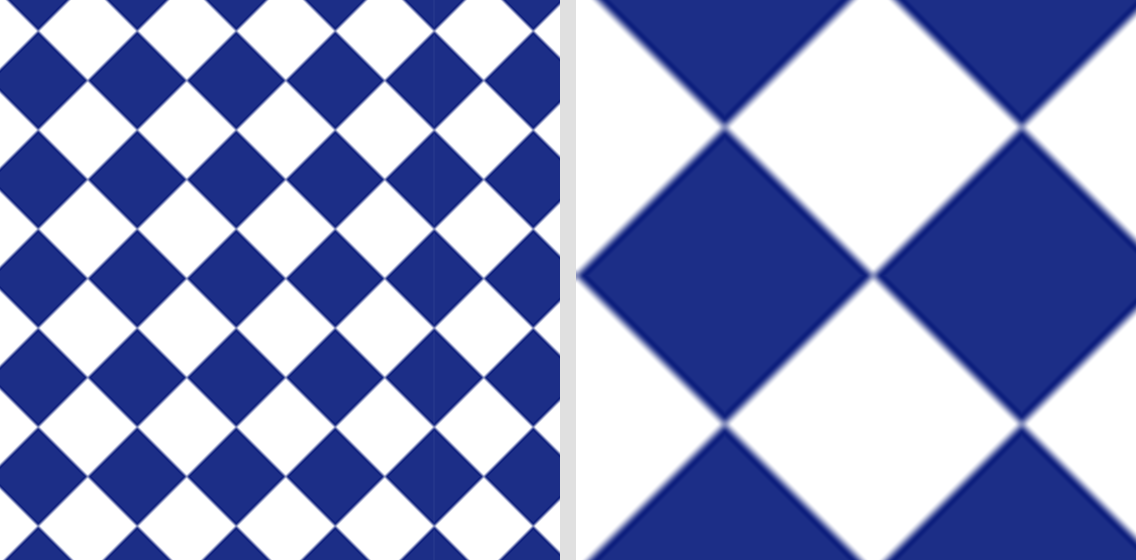
Left, the full canvas; right, a detail of the centre.
Give the GLSL for this pattern, as a three.js fragment shader.

```glsl
varying vec2 vUv;

const float PERIOD = 0.1768;               // diamond width and height
const vec2 CENTER = vec2(0.4219, 0.5026);  // middle of one blue diamond
const float EDGE_SOFTNESS = 0.0036;        // half width of the blurred edge
const float RIM_INNER = 0.0062;            // depth where the dark rim ends
const float SEAM_X = 0.7750;
const float SEAM_HALF_WIDTH = 0.0022;
const float SEAM_STRENGTH = 0.05;

const vec3 WHITE = vec3(1.0);
const vec3 BLUE = vec3(0.11, 0.18, 0.53);
const vec3 RIM_BLUE = vec3(0.05, 0.12, 0.49);

// Signed distance to the nearest diagonal line, alternating from band to band
vec2 diagonalDistance(vec2 p) {
  vec2 diagonal = vec2(p.x + p.y, p.x - p.y) / PERIOD;
  return (abs(mod(diagonal, 2.0) - 1.0) - 0.5) * PERIOD * inversesqrt(2.0);
}

void main() {
  vec2 d = diagonalDistance(vUv - CENTER);

  // Product of two soft signs: a checkerboard that pinches at the corners
  vec2 side = 2.0 * smoothstep(-EDGE_SOFTNESS, EDGE_SOFTNESS, d) - 1.0;
  float coverage = 0.5 + 0.5 * side.x * side.y;

  // Darker rim just inside each blue diamond
  float depth = min(abs(d.x), abs(d.y));
  vec3 fill = mix(RIM_BLUE, BLUE, smoothstep(EDGE_SOFTNESS, RIM_INNER, depth));

  // Faint vertical seam across the blue
  float seam = 1.0 - smoothstep(0.0, SEAM_HALF_WIDTH, abs(vUv.x - SEAM_X));
  fill = mix(fill, WHITE, SEAM_STRENGTH * seam);

  gl_FragColor = vec4(mix(WHITE, fill, coverage), 1.0);
}
```
